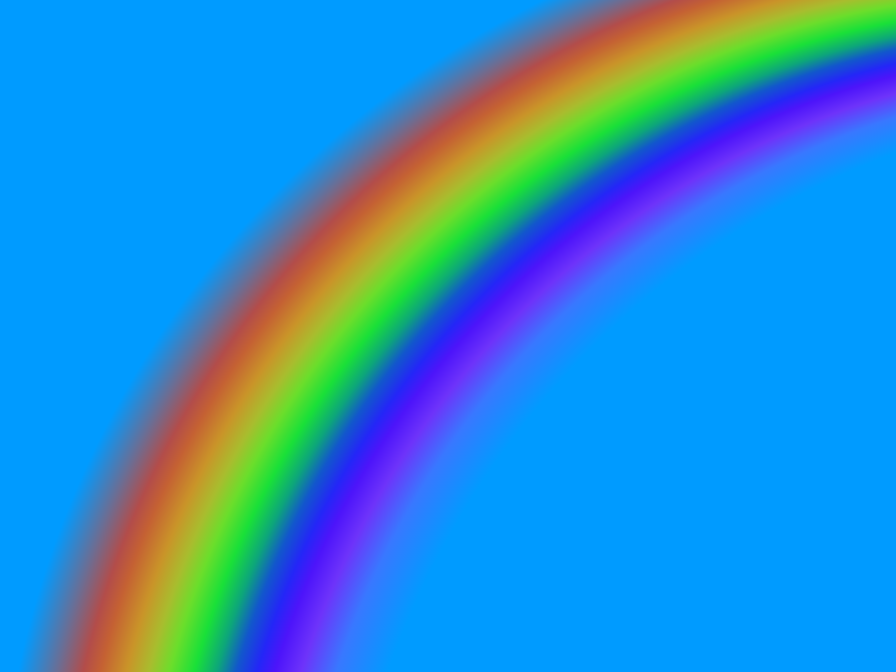
Write a Shadertoy shader that draws this background.

```glsl
// Soft rainbow arc sweeping from lower left to upper right over a plain blue sky.

const vec3 SKY = vec3(0.00, 0.608, 1.00);

// Signed distance to a circle, positive outside.
float circleDistance(vec2 p, vec2 center, float radius) {
    return length(p - center) - radius;
}

// Band coordinate: 0 on the inner circle, 1 on the outer one.
float bandCoordinate(float innerDistance, float outerDistance) {
    return innerDistance / max(innerDistance - outerDistance, 0.02);
}

// Fades from the colour so far to the next one between two band positions.
vec3 blendTo(vec3 color, vec3 next, float from, float to, float t) {
    return mix(color, next, clamp((t - from) / (to - from), 0.0, 1.0));
}

// Spectrum across the band, from the inner sky to the outer sky.
vec3 rainbow(float t) {
    vec3 c = SKY;
    // Violet glow and blue core
    c = blendTo(c, vec3(0.22, 0.47, 1.00), -0.74, -0.45, t);
    c = blendTo(c, vec3(0.43, 0.20, 0.98), -0.45, -0.25, t);
    c = blendTo(c, vec3(0.30, 0.08, 0.98), -0.25, -0.10, t);
    c = blendTo(c, vec3(0.14, 0.15, 0.97), -0.10, 0.00, t);
    // Teal, green and lime
    c = blendTo(c, vec3(0.07, 0.34, 0.80), 0.00, 0.12, t);
    c = blendTo(c, vec3(0.05, 0.65, 0.48), 0.12, 0.23, t);
    c = blendTo(c, vec3(0.10, 0.88, 0.22), 0.23, 0.36, t);
    c = blendTo(c, vec3(0.42, 0.87, 0.17), 0.36, 0.50, t);
    // Gold, orange and red
    c = blendTo(c, vec3(0.66, 0.74, 0.18), 0.50, 0.62, t);
    c = blendTo(c, vec3(0.79, 0.58, 0.16), 0.62, 0.75, t);
    c = blendTo(c, vec3(0.77, 0.38, 0.20), 0.75, 0.90, t);
    c = blendTo(c, vec3(0.70, 0.30, 0.29), 0.90, 1.00, t);
    // Hazy outer rim
    c = blendTo(c, vec3(0.42, 0.43, 0.58), 1.00, 1.15, t);
    return blendTo(c, SKY, 1.15, 1.38, t);
}

void mainImage(out vec4 fragColor, in vec2 fragCoord) {
    vec2 p = fragCoord / iResolution.y;

    // Offset centres make the band narrow towards the top.
    float inner = circleDistance(p, vec2(1.646, -0.375), 1.318);
    float outer = circleDistance(p, vec2(1.493, -0.319), 1.406);

    fragColor = vec4(rainbow(bandCoordinate(inner, outer)), 1.0);
}
```
